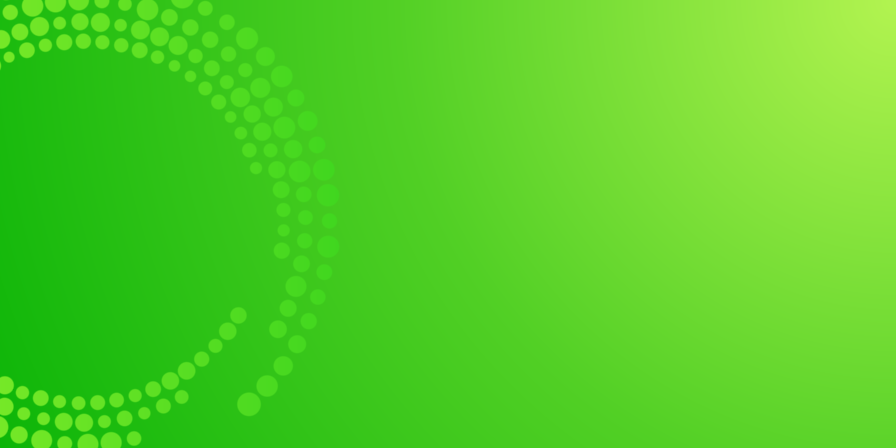
Write a WebGL 2 fragment shader that draws this background.

```glsl
#version 300 es
precision highp float;
// Lime to green radial gradient with broken rings of dots at the left.

#define RING_CENTER vec2(0.186, 0.504)
#define RING_COUNT 4
#define INNER_RADIUS 0.404
#define RING_GROWTH 1.108
#define DOT_MIN 0.030
#define DOT_MAX 0.050
#define GLOW_REACH 2.236
#define DOT_FADE_END 0.76

uniform vec2 u_resolution;
out vec4 fragColor;

const vec3 LIME = vec3(0.70, 0.955, 0.315);
const vec3 GREEN = vec3(0.32, 0.815, 0.145);
const vec3 DEEP = vec3(0.045, 0.71, 0.03);
const vec3 DOT_BRIGHT = vec3(0.46, 0.91, 0.155);
const vec3 DOT_FAINT = vec3(0.25, 0.84, 0.12);

// Per ring, in degrees: dot spacing, first dot, and the empty arc.
const vec4 SPACING = vec4(6.05, 5.83, 6.0, 6.0);
const vec4 PHASE = vec4(-0.75, 3.5, 1.2, 0.3);
const vec4 GAP_START = vec4(-28.0, -59.0, -74.0, -90.0);
const vec4 GAP_END = vec4(15.0, -10.0, -31.0, -50.0);

float hash(vec2 p) {
    return fract(sin(dot(p, vec2(127.1, 311.7))) * 43758.5453);
}

vec3 background(vec2 p, float aspect) {
    float t = distance(p, vec2(aspect, 1.0)) / GLOW_REACH;
    vec3 nearGlow = mix(LIME, GREEN, clamp(t * 2.0, 0.0, 1.0));
    return mix(nearGlow, DEEP, clamp(t * 2.0 - 1.0, 0.0, 1.0));
}

// Coverage of the dot nearest to p on one ring.
float ringDots(vec2 p, int ring, float pixel) {
    vec2 q = p - RING_CENTER;
    float angle = degrees(atan(q.y, q.x));
    float index = round((angle - PHASE[ring]) / SPACING[ring]);
    float dotAngle = index * SPACING[ring] + PHASE[ring];
    if (dotAngle > GAP_START[ring] && dotAngle < GAP_END[ring]) return 0.0;

    float ringRadius = INNER_RADIUS * pow(RING_GROWTH, float(ring));
    float a = radians(dotAngle);
    vec2 dotCenter = ringRadius * vec2(cos(a), sin(a));
    float size = mix(DOT_MIN, DOT_MAX, hash(vec2(index, float(ring))));
    float d = length(q - dotCenter) - ringRadius * size;
    return 1.0 - smoothstep(-pixel, pixel, d);
}

void main() {
    float pixel = 1.0 / u_resolution.y;
    vec2 p = gl_FragCoord.xy * pixel;
    vec3 color = background(p, u_resolution.x * pixel);

    // Dots grow fainter toward the right.
    float coverage = 0.0;
    for (int i = 0; i < RING_COUNT; i++) {
        coverage = max(coverage, ringDots(p, i, pixel));
    }
    vec3 dotColor = mix(DOT_BRIGHT, DOT_FAINT, clamp(p.x / DOT_FADE_END, 0.0, 1.0));
    fragColor = vec4(mix(color, dotColor, coverage), 1.0);
}
```
